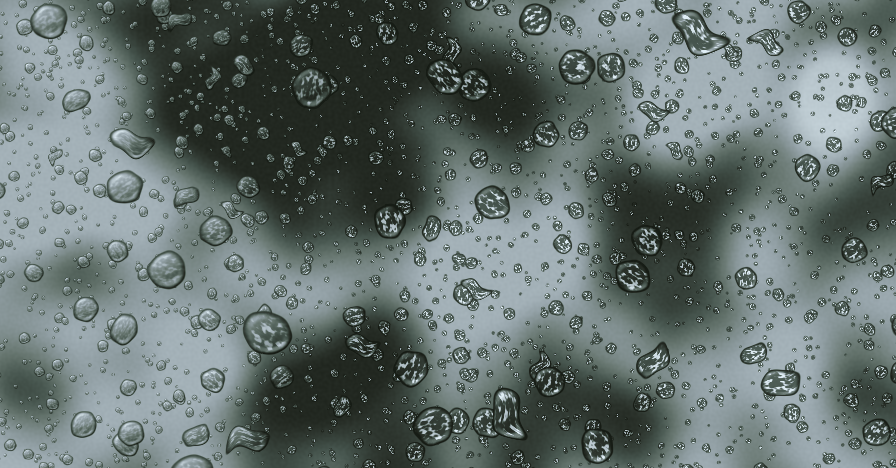
Give the GLSL for this texture, as a WebGL 1 fragment shader.

```glsl
precision highp float;

uniform vec2 u_resolution;

vec2 hash2(vec2 p) {
  vec2 k = vec2(dot(p, vec2(127.1, 311.7)), dot(p, vec2(269.5, 183.3)));
  return fract(sin(k) * 43758.55);
}

mat2 rotation(float a) {
  return mat2(cos(a), -sin(a), sin(a), cos(a));
}

float cornerSlope(vec2 cell, vec2 offset) {
  float a = 6.2832 * hash2(cell).x;
  return dot(vec2(cos(a), sin(a)), offset);
}

float gradientNoise(vec2 p) {
  vec2 i = floor(p), f = fract(p);
  vec2 u = f * f * f * (f * (f * 6.0 - 15.0) + 10.0);
  vec2 e = vec2(1.0, 0.0);
  return mix(mix(cornerSlope(i, f), cornerSlope(i + e.xy, f - e.xy), u.x),
             mix(cornerSlope(i + e.yx, f - e.yx), cornerSlope(i + 1.0, f - 1.0), u.x), u.y);
}

float glow(vec2 p, vec2 center, float radius) {
  vec2 d = (p - center) / radius;
  return exp(-dot(d, d));
}

// Defocused scene behind the glass
float backdrop(vec2 p) {
  float field = 0.5 * gradientNoise(p * 2.4 + 4.3) + 0.55 * gradientNoise(p * 5.0 + 11.7) + 0.01;
  field += 0.42 * glow(p, vec2(0.12, 0.64), 0.24);
  field += 0.35 * glow(p, vec2(0.4, 0.28), 0.2);
  field += 0.45 * glow(p, vec2(1.1, 0.38), 0.22);
  field += 0.36 * glow(p, vec2(1.5, 0.8), 0.28);
  field += 0.36 * glow(p, vec2(1.66, 0.35), 0.22);
  field -= 0.6 * glow(p, vec2(0.77, 0.78), 0.32);
  field -= 0.55 * glow(p, vec2(1.38, 0.54), 0.16);
  field -= 0.35 * glow(p, vec2(0.82, 0.14), 0.2);
  float light = mix(0.145, 0.69, smoothstep(-0.36, 0.42, field));
  float lamp = 1.0 - smoothstep(0.06, 0.17, length((p - vec2(1.78, 0.79)) * vec2(1.1, 0.9)));
  return mix(light, 0.83, 0.9 * lamp);
}

// Brightness refracted inside one drop; d runs from 0 at its middle to 1 at its edge
float dropBody(vec2 q, vec2 v, float d, vec2 seed, float leafy, float light) {
  float facets = gradientNoise(v * vec2(2.0, 3.6) + seed)
               + 0.8 * gradientNoise(v * vec2(5.0, 7.0) - seed);
  float sparkle = smoothstep(-0.05, 0.45, facets) * (1.0 - smoothstep(0.65, 1.0, d));
  float slope = dot(q, vec2(-0.3, 0.75)) + 0.35 * facets;
  float smoothBody = mix(0.16, 0.62, smoothstep(-0.9, 0.7, slope));
  float leafyBody = 0.17 + 0.66 * sparkle;
  float body = mix(smoothBody, leafyBody, leafy) + 0.35 * (light - 0.3);
  body *= 1.0 - 0.6 * smoothstep(0.7, 0.98, d);

  float ring = 1.0 - smoothstep(0.04, 0.2, abs(d - 0.76));
  float lower = smoothstep(0.2, 0.9, dot(q, vec2(0.3, -0.9)));
  float upper = smoothstep(0.35, 0.9, dot(q, vec2(-0.5, 0.8)));
  return body + ring * (0.36 * lower + 0.26 * upper);
}

// Layers of scattered drops, from the finest to the largest
float addDrops(float light, vec2 p) {
  float scene = light;
  float leafy = 0.08 + 0.85 * smoothstep(0.25, 0.9, p.x);
  for (int n = 0; n < 9; n++) {
    float layer = 8.0 - float(n);
    float cellSize = 0.25 * pow(0.73, layer);
    mat2 turn = rotation(0.6 * layer + 0.2);
    vec2 grid = turn * p / cellSize + 17.3 * layer;
    vec2 id = floor(grid);
    vec2 chance = hash2(id + 3.1);
    if (chance.x > mix(0.44, 0.24, layer / 8.0)) continue;

    vec2 place = hash2(id + 41.7), form = hash2(id + 87.3);
    float radius = mix(0.11, 0.22, form.x);
    vec2 center = 0.5 + (place - 0.5) * (1.0 - 2.9 * radius);
    vec2 q = (fract(grid) - center) * turn / radius;

    // Large drops may stretch and bend into smears
    float smear = smoothstep(0.6, 0.95, chance.y) * step(layer, 2.5);
    vec2 v = rotation(6.2832 * form.y) * q;
    v.y += 0.22 * smear * (v.x * v.x + sin(3.0 * v.x) - 0.4);
    v *= vec2(1.0 - 0.25 * smear, 1.0 + 0.45 * smear + 0.18 * chance.y);
    vec2 seed = 50.0 * hash2(id + 12.9);
    float d = length(v) + 0.18 * gradientNoise(v * 1.1 + seed);

    float soft = 0.9 / (u_resolution.y * radius * cellSize);
    float cover = 1.0 - smoothstep(1.0 - soft, 1.0 + soft, d);
    float body = dropBody(q, v, d, seed, leafy, scene);
    light = mix(light, body, 0.95 * cover);
  }
  return light;
}

// Cool, faintly green grading
vec3 grade(float light) {
  vec3 shadowTint = vec3(-0.012, 0.01, -0.018);
  vec3 middleTint = vec3(-0.04, 0.02, -0.008);
  vec3 lightTint = vec3(-0.05, 0.004, 0.03);
  vec3 tint = mix(shadowTint, middleTint, smoothstep(0.12, 0.35, light));
  return light + mix(tint, lightTint, smoothstep(0.4, 0.68, light));
}

void main() {
  vec2 p = gl_FragCoord.xy / u_resolution.y;
  float light = addDrops(backdrop(p), p);
  light += 0.02 * gradientNoise(p * 130.0);
  gl_FragColor = vec4(grade(clamp(light, 0.1, 0.93)), 1.0);
}
```
